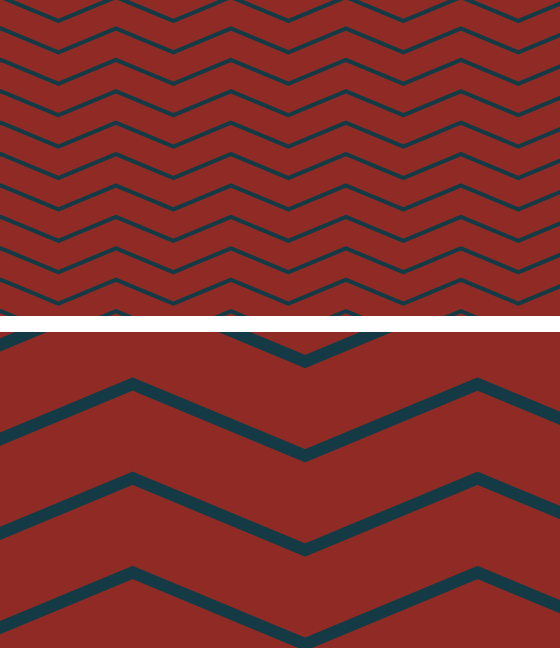
Top, the full canvas; bottom, a detail of the centre.
This pattern is drawn by a WebGL 2 fragment shader. Its source:

```glsl
#version 300 es
precision highp float;
// Stacked thin teal zigzag lines on a flat brick red ground.

uniform vec2 u_resolution;
out vec4 fragColor;

const vec3 BRICK_RED = vec3(0.56, 0.17, 0.14);
const vec3 DEEP_TEAL = vec3(0.08, 0.23, 0.27);

// All lengths are fractions of the canvas height.
const vec2 REPEAT = vec2(0.3639, 0.0994);   // wave length, row spacing
const vec2 PEAK = vec2(0.7306, 0.6118);     // one crest of one line
const float DROP = 0.0757;                  // crest to trough
const float LINE_WIDTH = 0.0130;

// Triangle wave: 0 at whole numbers, 1 halfway between.
float triangle(float t) {
    return 1.0 - abs(2.0 * fract(t) - 1.0);
}

// Distance to the nearest zigzag centre line, with mitred corners.
float zigzagDistance(vec2 p, vec2 period, float drop) {
    float rise = p.y + drop * triangle(p.x / period.x);
    float nearest = abs(rise - period.y * round(rise / period.y));
    float slope = 2.0 * drop / period.x;
    return nearest / sqrt(1.0 + slope * slope);
}

// Antialiased coverage of a line of the given width.
float lineMask(float dist, float width, float pixel) {
    return clamp((0.5 * width - dist) / pixel + 0.5, 0.0, 1.0);
}

void main() {
    vec2 p = gl_FragCoord.xy / u_resolution.y;
    float pixel = 1.0 / u_resolution.y;

    float dist = zigzagDistance(p - PEAK, REPEAT, DROP);
    float line = lineMask(dist, LINE_WIDTH, pixel);

    fragColor = vec4(mix(BRICK_RED, DEEP_TEAL, line), 1.0);
}
```
